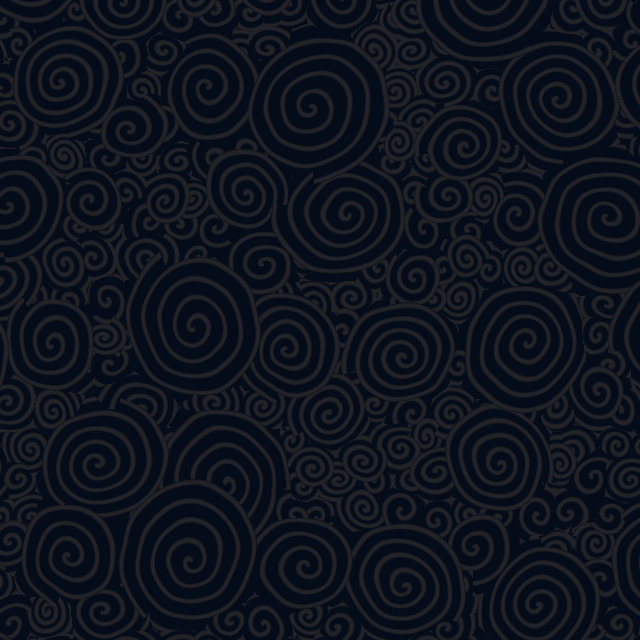
Write a WebGL 2 fragment shader that draws this pattern.

```glsl
#version 300 es
precision highp float;
// Dim hand-drawn curls packed on midnight blue. Large spirals are scattered on
// a staggered grid, then medium and small ones are shrunk to fit the space left.
// Each point belongs to one curl; gaps carry on the turns of the nearest curl.

uniform vec2 u_resolution;
out vec4 fragColor;

const float TAU = 6.28319;
const vec3 NIGHT = vec3(0.016, 0.046, 0.098);
const vec3 CHALK = vec3(0.136, 0.135, 0.150);

// Per tier (large, medium, small): grid cell and radius range
const vec3 CELL = vec3(0.190, 0.105, 0.056);
const vec3 MIN_RADIUS = vec3(0.066, 0.024, 0.013);
const vec3 MAX_RADIUS = vec3(0.106, 0.060, 0.030);
const float JITTER = 0.42;        // centre shift, in cells
const float LARGE_SKIP = 0.22;    // share of large cells left empty
const float OVERLAP = 0.010;      // how far a curl may slip under a larger one

const float HALF_WIDTH = 0.0033;
const float SOFTNESS = 0.0018;
const float PITCH_BASE = 0.013;   // spacing of turns = base + slope * radius
const float PITCH_SLOPE = 0.115;
const float ECCENTRICITY = 0.08;
const float OVALNESS = 0.05;
const float WOBBLE = 0.0016;

struct Curl { vec2 centre; float radius; float rank; };

float hash(vec2 p) {
  return fract(sin(dot(p, vec2(127.1, 311.7))) * 43758.5453);
}

vec2 neighbour(int k) { return vec2(k % 3 - 1, k / 3 - 1); }

// A jittered curl of the given tier, before fitting
Curl candidate(int tier, vec2 id) {
  vec2 key = id + 17.3 * float(tier + 1);
  vec2 shift = vec2(hash(key), hash(key + 3.7)) - 0.5;
  shift = JITTER * shift + vec2(0.5 * mod(id.y, 2.0), 0.0);
  float radius = mix(MIN_RADIUS[tier], MAX_RADIUS[tier], hash(key + 7.1));
  return Curl(CELL[tier] * (id + 0.5 + shift), radius, hash(key + 11.9));
}

// Shrinks a curl to the free space; radius 0 means it is dropped
void fit(inout Curl c, float gap, float smallest) {
  c.radius = min(c.radius, gap + OVERLAP);
  if (c.radius < smallest) c.radius = 0.0;
}

Curl largeCurl(vec2 id) {
  Curl c = candidate(0, id);
  if (c.rank < LARGE_SKIP) c.radius = 0.0;
  return c;
}

float gapToLarge(vec2 p) {
  float gap = 1.0;
  for (int k = 0; k < 9; k++) {
    Curl c = largeCurl(floor(p / CELL[0]) + neighbour(k));
    if (c.radius > 0.0) gap = min(gap, distance(p, c.centre) - c.radius);
  }
  return gap;
}

Curl mediumCurl(vec2 id) {
  Curl c = candidate(1, id);
  fit(c, gapToLarge(c.centre), MIN_RADIUS[1]);
  return c;
}

float gapToMedium(vec2 p) {
  float gap = 1.0;
  for (int k = 0; k < 9; k++) {
    Curl c = mediumCurl(floor(p / CELL[1]) + neighbour(k));
    if (c.radius > 0.0) gap = min(gap, distance(p, c.centre) - c.radius);
  }
  return gap;
}

Curl smallCurl(vec2 id) {
  Curl c = candidate(2, id);
  fit(c, gapToLarge(c.centre), MIN_RADIUS[2]);
  if (c.radius > 0.0) fit(c, gapToMedium(c.centre), MIN_RADIUS[2]);
  return c;
}

// x: signed distance to the outermost turn, y: distance to the nearest turn
vec2 spiral(vec2 p, Curl c) {
  vec2 v = p - c.centre;
  float angle = atan(v.y, v.x);
  float phase = TAU * fract(c.rank * 91.0);
  float spin = fract(c.rank * 57.0) < 0.5 ? -1.0 : 1.0;
  float turn = fract((angle * spin + phase) / TAU) - 0.5;
  float d = length(v) * (1.0 + ECCENTRICITY * cos(angle - 2.0 * phase)
                             + OVALNESS * cos(2.0 * angle + 3.0 * phase));
  float pitch = c.radius / max(1.0, round(c.radius / (PITCH_BASE + PITCH_SLOPE * c.radius)));
  float edge = d - c.radius - pitch * turn;
  float line = abs(fract(edge / pitch + 0.5) - 0.5) * pitch;
  return vec2(edge, line * d / length(vec2(d, pitch / TAU)));
}

void main() {
  vec2 p = gl_FragCoord.xy / min(u_resolution.x, u_resolution.y);
  p += WOBBLE * sin(p.yx * vec2(61.0, 53.0) + 2.0 * sin(p * 37.0));

  // Inside a curl the highest rank wins, outside the nearest edge
  float best = 10.0, line = 1.0;
  for (int tier = 0; tier < 3 && best > 0.0; tier++) {
    for (int k = 0; k < 9; k++) {
      vec2 id = floor(p / CELL[tier]) + neighbour(k);
      Curl c;
      if (tier == 0) c = largeCurl(id);
      else if (tier == 1) c = mediumCurl(id);
      else c = smallCurl(id);
      if (c.radius <= 0.0) continue;
      vec2 s = spiral(p, c);
      float edge = s.x - HALF_WIDTH - 0.5 * SOFTNESS;
      float order = edge < 0.0 ? -1.0 - c.rank : edge;
      if (order < best) { best = order; line = s.y; }
    }
  }

  float soft = max(SOFTNESS, 0.7 / min(u_resolution.x, u_resolution.y));
  float ink = 1.0 - smoothstep(HALF_WIDTH - soft, HALF_WIDTH + soft, line);
  fragColor = vec4(mix(NIGHT, CHALK, ink), 1.0);
}
```
